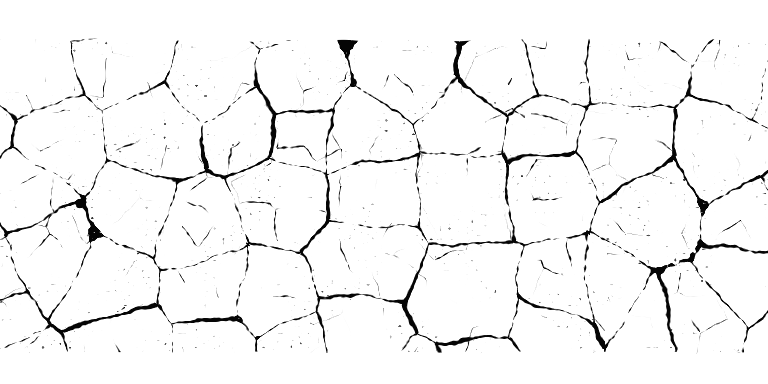
Reproduce this texture procedurally as a WebGL 2 fragment shader.

```glsl
#version 300 es
precision highp float;

#define CELLS vec2(4.5, 5.4)
#define HAIR_CELLS vec2(10.0, 13.0)
#define JITTER 0.84
#define CRACK_WIDTH 0.0066
#define HAIR_WIDTH 0.0021
#define ROUGHNESS 0.0021
#define JUNCTION_SWELL 0.0038
#define BLOB_SIZE 0.038
#define BAND vec2(0.083, 0.895)
#define INK vec3(0.02)
#define SEED 17.0

uniform vec2 u_resolution;
out vec4 fragColor;

// Integer hash of a lattice point, two values in 0..1
vec2 hash2(vec2 cell) {
    uvec2 v = uvec2(ivec2(cell)) * 1664525u + 1013904223u;
    v.x += v.y * 1664525u;
    v.y += v.x * 1664525u;
    v ^= v >> 16u;
    v.x += v.y * 1664525u;
    v.y += v.x * 1664525u;
    v ^= v >> 16u;
    return vec2(v & 65535u) / 65535.0;
}

float corner(vec2 cell, vec2 offset) {
    float angle = 6.28319 * hash2(cell).x;
    return dot(vec2(cos(angle), sin(angle)), offset);
}

// Gradient noise, roughly -1..1
float noise(vec2 p) {
    vec2 i = floor(p), f = p - i;
    vec2 u = f * f * f * (f * (f * 6.0 - 15.0) + 10.0);
    vec2 e = vec2(1.0, 0.0);
    float low = mix(corner(i, f), corner(i + e, f - e), u.x);
    float high = mix(corner(i + e.yx, f - e.yx), corner(i + 1.0, f - 1.0), u.x);
    return 1.5 * mix(low, high, u.y);
}

// Distances to the nearest two cell borders, and a hash of the nearest border
vec3 borders(vec2 p, vec2 scale) {
    vec2 q = p * scale + SEED, home = floor(q), nearCell = home, nearSite = vec2(0.0);
    float nearest = 1e3;
    for (int y = -1; y <= 1; y++)
    for (int x = -1; x <= 1; x++) {
        vec2 cell = home + vec2(x, y);
        vec2 site = (cell + 0.5 + JITTER * (hash2(cell) - 0.5) - q) / scale;
        float d = dot(site, site);
        if (d < nearest) { nearest = d; nearSite = site; nearCell = cell; }
    }
    vec3 result = vec3(1e3, 1e3, 0.0);
    for (int y = -2; y <= 2; y++)
    for (int x = -2; x <= 2; x++) {
        vec2 cell = nearCell + vec2(x, y);
        if (x == 0 && y == 0) continue;
        vec2 site = (cell + 0.5 + JITTER * (hash2(cell) - 0.5) - q) / scale;
        float d = dot(0.5 * (nearSite + site), normalize(site - nearSite));
        if (d < result.x) result = vec3(d, result.x, hash2(cell + nearCell + 301.0).y);
        else result.y = min(result.y, d);
    }
    return result;
}

// Pixel coverage of a line of the given half width
float lineCoverage(float d, float halfWidth, float pixel) {
    float w = max(halfWidth, 0.0);
    return clamp((w - d) / pixel + 0.5, 0.0, 1.0) - clamp((-w - d) / pixel + 0.5, 0.0, 1.0);
}

void main() {
    float pixel = 1.0 / u_resolution.y;
    vec2 p = gl_FragCoord.xy * pixel;

    // Wandering, jagged domain
    vec2 bend = vec2(noise(p * 9.0 + 3.0), noise(p * 9.0 + 41.0));
    vec2 jag = vec2(noise(p * 38.0 + 7.0), noise(p * 38.0 + 63.0));
    vec2 q = p + 0.013 * bend + 0.0035 * jag;
    float rough = noise(p * 75.0 + 11.0);

    // Main cracks: width differs per border and swells at junctions
    vec3 crack = borders(q, CELLS);
    float drift = max(0.5 + 0.8 * noise(p * 8.0 + 23.0), 0.0);
    float width = CRACK_WIDTH * crack.z * crack.z * drift + 0.0006 + ROUGHNESS * rough;
    width += JUNCTION_SWELL * drift * exp(-crack.y / 0.014);
    float ink = lineCoverage(crack.x, width, pixel);

    // Chipped patches at a few junctions
    float patchMask = smoothstep(0.2, 0.6, noise(p * 2.6 + 52.0));
    float radius = BLOB_SIZE * patchMask - 0.004 + 0.006 * rough;
    float chip = clamp((radius - crack.x - crack.y) / pixel + 0.5, 0.0, 1.0);
    ink = max(ink, chip * (1.0 - 0.7 * smoothstep(0.5, 0.8, noise(p * 120.0))));

    // Broken hairlines
    vec3 hair = borders(q + 0.006 * bend.yx + 5.0, HAIR_CELLS);
    float hairMask = smoothstep(0.5, 0.9, hair.z) * smoothstep(-0.1, 0.4, noise(p * 11.0 + 71.0));
    float hairWidth = HAIR_WIDTH * hairMask * (0.6 + 0.9 * rough);
    ink = max(ink, lineCoverage(hair.x, hairWidth, pixel));

    // Crumbs, denser beside the cracks
    float crumbMask = smoothstep(0.0, 0.6, noise(p * 7.0 + 90.0) + 0.4 * exp(-crack.x / 0.015));
    ink = max(ink, 0.8 * crumbMask * smoothstep(0.62, 0.85, noise(p * vec2(85.0, 110.0) + 29.0)));

    // Clear margins above and below
    float edge = min(p.y - BAND.x, BAND.y - p.y) + 0.006 * noise(p * 14.0);
    ink *= clamp(edge / pixel + 0.5, 0.0, 1.0);

    fragColor = vec4(mix(vec3(1.0), INK, ink), 1.0);
}
```
